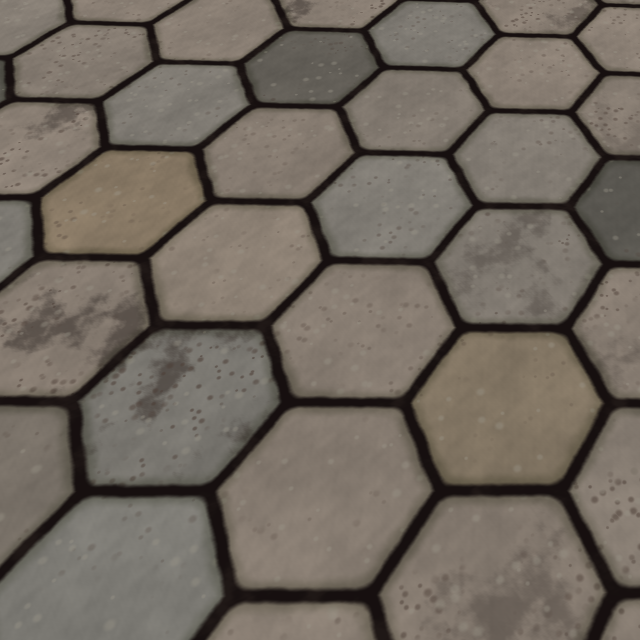
A three.js fragment shader for this texture:

```glsl
// Worn hexagonal paving seen at a slant: grey-taupe tiles with dark, soft joints.
// A plane projection maps the canvas to a tile lattice; two offset grids give the
// hexagons, and layered sines with cellular pits give the wear on each tile.
varying vec2 vUv;

// Plane projection: one column step, one half-row step, and the origin tile.
const vec3 COLUMN_STEP = vec3(0.2421, 0.0072, 0.01);
const vec3 ROW_STEP = vec3(-0.0664, 0.0729, -0.0722);
const vec3 ORIGIN = vec3(0.5684, 0.5104, 1.0);

// Tile shape, in units of about one hexagon side.
const vec2 PITCH = vec2(1.5, 0.866);
const vec2 SIDE_NORMAL = vec2(0.897, 0.441);
const float SIDE_REACH = 0.863;
const float CORNER_ROUNDING = 0.09;
const float JOINT_HALF_WIDTH = 0.052;
const float JOINT_SOFTNESS = 0.026;
const float EDGE_WOBBLE = 0.009;
const float RIM_WIDTH = 0.17;

const vec3 JOINT_COLOR = vec3(0.085, 0.06, 0.058);
const vec3 SOIL_COLOR = vec3(0.17, 0.135, 0.12);
const vec3 WARM_STONE = vec3(0.53, 0.487, 0.445);
const vec3 COOL_STONE = vec3(0.475, 0.468, 0.445);
const vec3 TAN_STONE = vec3(0.51, 0.45, 0.37);
const vec3 DARK_STONE = vec3(0.36, 0.35, 0.325);
const vec3 STAIN_COLOR = vec3(0.27, 0.24, 0.22);
const vec3 PIT_COLOR = vec3(0.30, 0.245, 0.215);
const vec3 FLECK_COLOR = vec3(0.60, 0.58, 0.53);

float hash(vec2 p) {
  return fract(sin(dot(p, vec2(127.1, 311.7))) * 43758.5);
}

// Layered, turned sines, roughly -1 to 1.
float mottle(vec2 p) {
  float sum = 0.0;
  float weight = 0.5;
  for (int i = 0; i < 5; i++) {
    sum += weight * sin(p.x + 1.8 * sin(p.y + 0.7 * p.x));
    p = mat2(1.5, 1.2, -1.2, 1.5) * p + vec2(1.7, 4.1);
    weight *= 0.6;
  }
  return sum;
}

// Cellular spots: a share of the cells holds one soft dot of random size.
float spots(vec2 p, float share) {
  vec2 cell = floor(p);
  float spot = 0.0;
  for (int y = -1; y <= 1; y++) {
    for (int x = -1; x <= 1; x++) {
      vec2 c = cell + vec2(float(x), float(y));
      vec2 center = c + vec2(hash(c + 3.1), hash(c + 8.7));
      float radius = mix(0.2, 0.55, hash(c + 5.3));
      float dotMask = 1.0 - smoothstep(0.25 * radius, radius, distance(p, center));
      spot = max(spot, dotMask * step(hash(c), share));
    }
  }
  return spot;
}

// Distance inward from the hexagon outline, with rounded corners.
float hexInset(vec2 p) {
  vec2 q = abs(p) * PITCH;
  float side = SIDE_REACH - dot(q, SIDE_NORMAL);
  float top = PITCH.y - q.y;
  float h = max(CORNER_ROUNDING - abs(side - top), 0.0) / CORNER_ROUNDING;
  return min(side, top) - 0.25 * h * h * CORNER_ROUNDING;
}

void main() {
  // Canvas to lattice: invert the projection by cross products.
  vec3 ray = vec3(vUv.x, 1.0 - vUv.y, 1.0);
  vec2 lattice = vec2(dot(ray, cross(ROW_STEP, ORIGIN)), dot(ray, cross(ORIGIN, COLUMN_STEP)));
  lattice /= dot(ray, cross(COLUMN_STEP, ROW_STEP));
  vec2 ground = lattice * PITCH;
  vec2 bent = lattice + EDGE_WOBBLE * vec2(mottle(ground * 7.0), mottle(ground * 7.0 + 9.0));

  // Nearest tile from the even and the odd grid.
  vec2 evenTile = 2.0 * floor(bent * 0.5 + 0.5);
  vec2 oddTile = 2.0 * floor(bent * 0.5) + 1.0;
  float evenInset = hexInset(bent - evenTile);
  float oddInset = hexInset(bent - oddTile);
  vec2 tile = evenInset > oddInset ? evenTile : oddTile;
  float inset = max(evenInset, oddInset);

  // Stone tint and amount of wear for this tile.
  vec3 stone = mix(WARM_STONE, COOL_STONE, smoothstep(0.35, 0.85, hash(tile + 0.3)));
  stone = mix(stone, TAN_STONE, smoothstep(0.78, 0.95, hash(tile + 17.0)));
  stone = mix(stone, DARK_STONE, smoothstep(0.86, 0.97, hash(tile + 41.0)));
  stone *= 0.97 + 0.07 * hash(tile + 23.0);
  float wear = hash(tile + 31.0);
  vec2 grain = ground + 13.0 * vec2(hash(tile + 2.0), hash(tile + 6.0));

  // Clouding, stains, pits and pale flecks.
  float cloud = mottle(grain * 2.6);
  stone *= 1.0 + 0.055 * cloud + 0.03 * mottle(grain * 15.0);
  float stain = smoothstep(0.25, 1.0, mottle(grain * 2.1 + 5.0) + 0.25 * mottle(grain * 12.0));
  stone = mix(stone, STAIN_COLOR, stain * 0.7 * smoothstep(0.45, 1.0, wear));
  float pits = spots(grain * 11.0, 0.12 + 0.35 * wear) * smoothstep(-0.5, 0.7, cloud);
  stone = mix(stone, PIT_COLOR, pits * (0.2 + 0.4 * wear));
  stone = mix(stone, FLECK_COLOR, 0.4 * spots(grain * 9.0 + 4.0, 0.12));

  // Grimy rim, then the joint with traces of soil.
  float rim = smoothstep(JOINT_HALF_WIDTH, RIM_WIDTH, inset + 0.02 * cloud);
  stone *= mix(vec3(0.80, 0.81, 0.77), vec3(1.0), rim);
  vec3 joint = mix(JOINT_COLOR, SOIL_COLOR, 0.45 * smoothstep(0.0, 1.0, mottle(ground * 5.0)));
  float cover = smoothstep(-JOINT_SOFTNESS, JOINT_SOFTNESS, inset - JOINT_HALF_WIDTH);
  gl_FragColor = vec4(mix(joint, stone, cover), 1.0);
}
```
